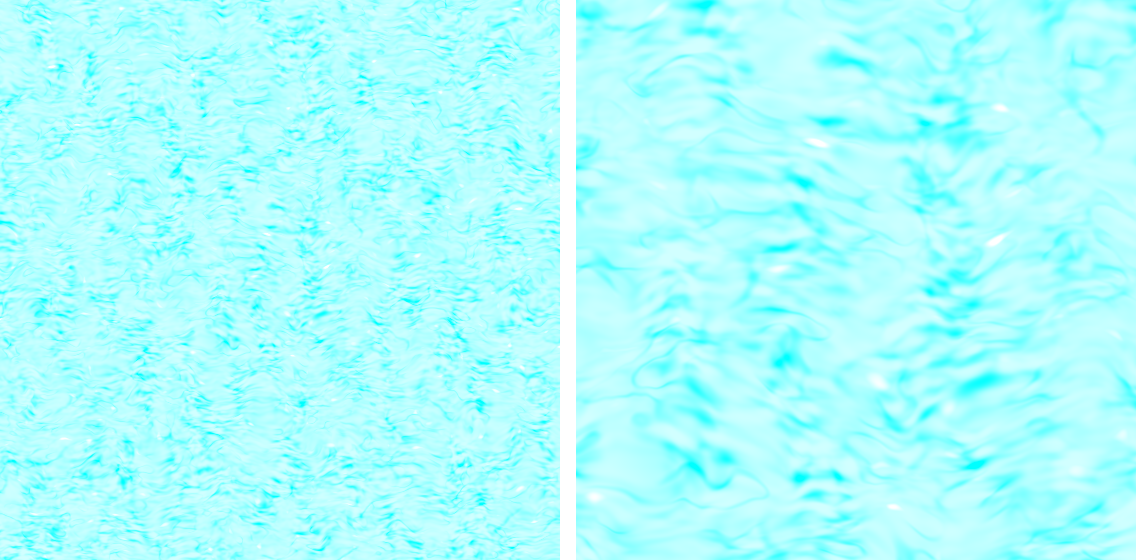
Left, the full canvas; right, a detail of the centre.
This texture is drawn by a Shadertoy shader. Its source:

```glsl
// Bright cyan water surface: pale pools broken by small, mostly level ripples.
// Stretched gradient noise on a warped plane makes the ripples; a cluster mask
// gathers them into upright bands, and a curve maps the sum to the red channel.

const float TAU = 6.2831853;
const vec2 RIPPLE_SCALE = vec2(33.0, 98.0);
const vec2 FINE_SCALE = vec2(76.0, 160.0);
const vec2 BAND_SCALE = vec2(20.0, 9.0);
const vec2 POOL_SCALE = vec2(15.0, 24.0);
const vec2 LOOP_SCALE = vec2(36.0, 68.0);
const vec2 GLINT_SCALE = vec2(46.0, 84.0);

float hash(vec2 cell) {
    return fract(sin(dot(cell, vec2(127.1, 311.7))) * 43758.5453);
}

// Dot product of a random unit gradient with the offset from its corner
float cornerSlope(vec2 cell, vec2 offset) {
    float angle = TAU * hash(cell);
    return dot(vec2(cos(angle), sin(angle)), offset);
}

float gradientNoise(vec2 p) {
    vec2 cell = floor(p);
    vec2 f = p - cell;
    vec2 u = f * f * f * (f * (f * 6.0 - 15.0) + 10.0);
    vec2 e = vec2(1.0, 0.0);
    float low = mix(cornerSlope(cell, f), cornerSlope(cell + e.xy, f - e.xy), u.x);
    float high = mix(cornerSlope(cell + e.yx, f - e.yx), cornerSlope(cell + e.xx, f - e.xx), u.x);
    return mix(low, high, u.y);
}

float fbm(vec2 p) {
    float sum = 0.0;
    float weight = 1.0;
    for (int octave = 0; octave < 3; octave++) {
        sum += weight * gradientNoise(p);
        p = p * 2.03 + vec2(17.3, 9.1);
        weight *= 0.5;
    }
    return sum;
}

// Bends the plane so that ripples tilt and curl
vec2 warp(vec2 p, float scale, float amount) {
    return p + amount * vec2(fbm(p * scale), fbm(p * scale + 31.7));
}

// Thin line along the zero contour of a noise value
float contour(float value, float width) {
    return 1.0 - smoothstep(0.0, width, abs(value));
}

// Maps a roughly normal height to red: long dark tail, flat pale top
float redFromHeight(float height) {
    float h = clamp(height, -3.2, 2.1);
    return 0.675 + 0.125 * h - 0.027 * h * h;
}

void mainImage(out vec4 fragColor, in vec2 fragCoord) {
    vec2 uv = fragCoord / iResolution.y;
    vec2 flow = warp(warp(uv, 7.0, 0.026), 30.0, 0.004);

    // Upright bands where ripples gather
    float bandNoise = gradientNoise(flow * BAND_SCALE + 5.3)
                    + 0.6 * gradientNoise(uv * 24.0 + 43.1);
    float cluster = smoothstep(-0.3, 0.4, bandNoise);

    // Ripples at two sizes, strongest inside the bands
    float ripple = gradientNoise(flow * RIPPLE_SCALE);
    float fine = gradientNoise(flow * FINE_SCALE + 71.9);
    float ripples = mix(1.1, 3.6, cluster) * ripple + mix(0.8, 3.2, cluster) * fine;

    // Broken dark rims around the pools, and small loops between them
    float rimMask = smoothstep(-0.05, 0.35, gradientNoise(uv * 19.0 + 87.2));
    float rim = rimMask * contour(gradientNoise(flow * POOL_SCALE + 23.4), 0.09);
    float loopMask = smoothstep(-0.15, 0.3, gradientNoise(uv * 23.0 + 52.8));
    float loops = loopMask * contour(gradientNoise(flow * LOOP_SCALE + 38.6) - 0.12, 0.16);

    float pools = 0.9 * fbm(flow * vec2(13.0, 18.0) + 61.5);
    float height = pools + ripples - 0.55 * (cluster - 0.45) - 1.4 * rim - 1.2 * loops + 0.25;

    // Sparse white glints
    float glint = smoothstep(0.4, 0.66, gradientNoise(flow * GLINT_SCALE + 12.6));
    float red = clamp(redFromHeight(height) + 0.28 * glint, 0.0, 1.0);

    fragColor = vec4(red, 1.0, 1.0, 1.0);
}
```
